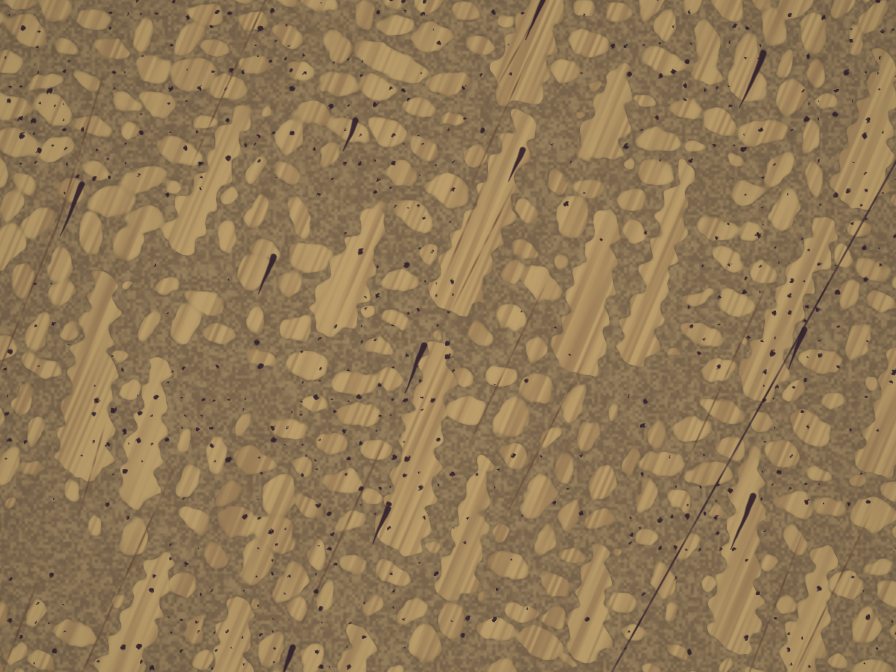
This texture is drawn by a Shadertoy shader. Its source:

```glsl
const vec3 MATRIX_DARK = vec3(0.465, 0.385, 0.290);
const vec3 MATRIX_LIGHT = vec3(0.580, 0.490, 0.350);
const vec3 GRAIN_DARK = vec3(0.610, 0.490, 0.340);
const vec3 GRAIN_LIGHT = vec3(0.705, 0.595, 0.400);
const vec3 SCRATCH_BROWN = vec3(0.390, 0.270, 0.200);
const vec3 PIT_DARK = vec3(0.190, 0.125, 0.175);

const float GROWTH_TILT = 0.27;              // radians from vertical
const float POLISH_TILT = 0.40;
const vec2 ARM_CELL = vec2(0.062, 0.052);    // spacing of the small grains
const vec2 TRUNK_CELL = vec2(0.17, 0.36);    // spacing of the long dendrites
const float TRUNK_SHARE = 0.7;
const float GAP = 0.007;
const float PIT_CELL = 0.022;
const float GASH_CELL = 0.27;
const int SCRATCHES = 16;

float hash(vec2 p) {
    vec3 q = fract(p.xyx * 0.1031);
    q += dot(q, q.yzx + 33.33);
    return fract((q.x + q.y) * q.z);
}

vec2 hash2(vec2 p) { return vec2(hash(p + 17.3), hash(p + 71.9)); }

float noise(vec2 p) {
    vec2 i = floor(p), f = fract(p);
    f = f * f * (3.0 - 2.0 * f);
    return mix(mix(hash(i), hash(i + vec2(1, 0)), f.x),
               mix(hash(i + vec2(0, 1)), hash(i + vec2(1, 1)), f.x), f.y);
}

vec2 turn(vec2 p, float a) {
    float c = cos(a), s = sin(a);
    return vec2(c * p.x - s * p.y, s * p.x + c * p.y);
}

float smoothMin(float a, float b, float k) {
    float h = max(k - abs(a - b), 0.0) / k;
    return min(a, b) - 0.25 * k * h * h;
}

// Long, lobed, tapering trunks
float trunks(vec2 q) {
    float d = 1.0;
    vec2 base = floor(q / TRUNK_CELL);
    for (int j = -1; j <= 1; j++)
    for (int i = -1; i <= 1; i++) {
        vec2 id = base + vec2(i, j);
        if (hash(id + 5.1) > TRUNK_SHARE) continue;
        vec2 r = hash2(id);
        vec2 p = q - (id + 0.5 + 0.5 * (r - 0.5)) * TRUNK_CELL;
        p = turn(p, 0.4 * (hash(id + 9.7) - 0.5));
        float halfLength = mix(0.05, 0.14, r.y);
        float along = clamp(p.y, -halfLength, halfLength);
        float width = mix(0.019, 0.030, r.x) * (1.0 - 0.35 * along / halfLength);
        width += 0.0055 * sin(p.y * 150.0 + p.x * 60.0 + 6.3 * r.x);
        d = smoothMin(d, length(p - vec2(0.0, along)) - width, 0.012);
    }
    return d;
}

// Small oval grains: cut side arms lying across, or upright cells
float arms(vec2 q) {
    float d = 1.0;
    vec2 base = floor(q / ARM_CELL);
    for (int j = -1; j <= 1; j++)
    for (int i = -1; i <= 1; i++) {
        vec2 id = base + vec2(i, j);
        vec2 r = hash2(id + 40.0);
        vec2 stagger = vec2(0.5 * mod(id.y, 2.0), 0.0);
        vec2 center = (id + 0.5 + stagger + 0.4 * (r - 0.5)) * ARM_CELL;
        float size = mix(0.60, 1.10, hash(id + 3.7));
        size *= smoothstep(0.05, 0.38, noise(center * 6.0 + 8.0));
        if (size < 0.3) continue;
        float upright = noise(center * 5.0 + 30.0) + 0.5 * (r.x - 0.5);
        vec2 radii = size * vec2(0.032, mix(0.017, 0.022, r.y));
        if (upright > 0.53) radii = radii.yx;
        radii = min(radii, vec2(trunks(center) - GAP));
        float thin = min(radii.x, radii.y);
        if (thin < 0.006) continue;
        vec2 p = turn(q - center, 0.8 * (hash(id + 6.3) - 0.5));
        d = smoothMin(d, (length(p / radii) - 1.0) * thin, 0.006);
    }
    return d;
}

// Round pits, gathered in clusters
float pits(vec2 p) {
    vec2 id = floor(p / PIT_CELL);
    float cluster = smoothstep(0.35, 0.9, noise(p * 5.0 + 2.0));
    if (hash(id + 2.2) > 0.06 + 0.35 * cluster) return 1.0;
    vec2 center = (id + 0.25 + 0.5 * hash2(id)) * PIT_CELL;
    float r = hash(id + 8.8);
    return length(p - center) - mix(0.0011, 0.0042, r * r);
}

// Short pointed gashes along the polishing direction
float gashes(vec2 s) {
    vec2 id = floor(s / GASH_CELL);
    if (hash(id + 12.4) > 0.5) return 1.0;
    vec2 p = s - (id + 0.3 + 0.4 * hash2(id)) * GASH_CELL;
    float halfLength = mix(0.018, 0.045, hash(id + 4.4));
    float along = clamp(p.y, -halfLength, halfLength);
    return length(p - vec2(0.0, along)) - 0.0045 * (0.55 + 0.45 * along / halfLength);
}

void mainImage(out vec4 fragColor, in vec2 fragCoord) {
    vec2 p = fragCoord / iResolution.y;
    float aspect = iResolution.x / iResolution.y;
    float edge = max(0.0016, 0.8 / iResolution.y);
    vec2 s = turn(p, POLISH_TILT);

    // Grain outline
    vec2 wobble = vec2(noise(p * 30.0), noise(p * 30.0 + 50.0)) - 0.5;
    wobble += 0.35 * (vec2(noise(p * 90.0), noise(p * 90.0 + 20.0)) - 0.5);
    vec2 q = turn(p + 0.014 * wobble, GROWTH_TILT) + 3.0;
    float d = smoothMin(trunks(q), arms(q), 0.004);

    // Speckled matrix and streaked grains
    float speckle = 0.65 * noise(p * 230.0) + 0.35 * noise(p * 110.0 + 9.0);
    vec3 matrix = mix(MATRIX_DARK, MATRIX_LIGHT, smoothstep(0.15, 0.9, speckle));
    float streak = 0.6 * noise(s * vec2(210.0, 5.0)) + 0.4 * noise(s * vec2(70.0, 3.0));
    vec3 grain = mix(GRAIN_DARK, GRAIN_LIGHT, smoothstep(0.1, 0.75, streak));
    vec3 color = mix(grain, matrix, smoothstep(-edge, edge, d));
    color *= 1.0 - 0.06 * exp(-pow(d / 0.0025, 2.0));
    color *= 0.975 + 0.05 * streak;

    // Faint brown polishing scratches
    for (int i = 0; i < SCRATCHES; i++) {
        vec2 r = hash2(vec2(i, 3.0));
        vec2 l = turn(p - r * vec2(aspect, 1.0), POLISH_TILT + 0.3 * (hash(vec2(i, 7.0)) - 0.5));
        float reach = mix(0.08, 0.35, hash(vec2(i, 11.0)));
        float fade = smoothstep(reach, 0.3 * reach, abs(l.y)) * (0.2 + 0.6 * noise(l.yy * 40.0));
        color = mix(color, SCRATCH_BROWN, fade * smoothstep(0.0012 + edge, 0.0, abs(l.x)));
    }

    // One long dark scratch
    vec2 l = turn(p - vec2(0.683 * aspect, 0.0), 0.508);
    float ink = smoothstep(0.0012 + edge, 0.0, abs(l.x)) * (0.45 + 0.5 * noise(l.yy * 25.0));
    color = mix(color, PIT_DARK, ink);

    // Pits and gashes
    float dark = min(pits(p + 0.003 * (noise(p * 300.0) - 0.5)), gashes(s + 0.003 * wobble));
    color = mix(color, PIT_DARK, 0.92 * smoothstep(edge, -edge, dark));

    // Lamp falloff
    vec2 c = p - vec2(0.52 * aspect, 0.47);
    color *= 1.03 - 0.13 * dot(c, c);
    fragColor = vec4(color, 1.0);
}
```
